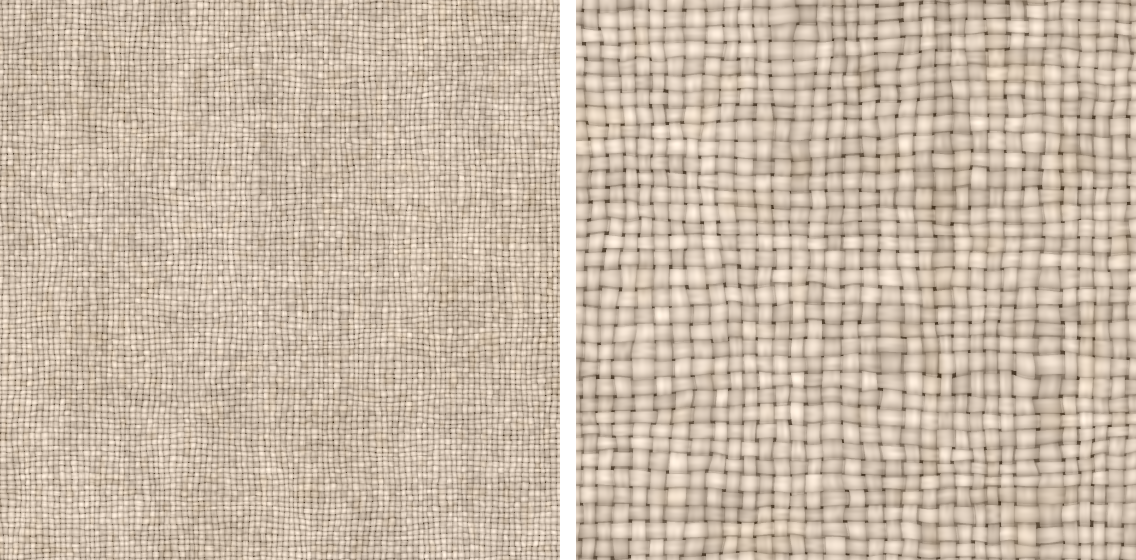
Left, the full canvas; right, a detail of the centre.
Give the GLSL for this texture, as a Shadertoy shader.

```glsl
float hash(vec2 p) {
    vec3 q = fract(p.xyx * 0.1031);
    q += dot(q, q.yzx + 33.33);
    return fract((q.x + q.y) * q.z);
}

float noise(vec2 p) {
    vec2 i = floor(p), f = fract(p);
    f = f * f * (3.0 - 2.0 * f);
    return mix(mix(hash(i), hash(i + vec2(1, 0)), f.x),
               mix(hash(i + vec2(0, 1)), hash(i + vec2(1, 1)), f.x), f.y);
}

// Half width of one yarn, with occasional thick slubs along its length
float yarnWidth(float yarn, float along) {
    float slub = smoothstep(0.72, 0.95, noise(vec2(yarn * 3.0, along * 0.13 + 40.0)));
    return 0.36 + 0.1 * noise(vec2(yarn * 5.0 + 9.0, along * 0.45)) + 0.08 * slub;
}

// Height of a round yarn that rises and dips; negative outside the yarn
float yarnHeight(float across, float along, float width, float side) {
    float r = across / width;
    if (abs(r) > 1.0) return -1.0;
    return 0.5 * sqrt(1.0 - r * r) + 0.5 * side * cos(3.14159 * along);
}

vec3 linen(vec2 uv) {
    // Uneven yarn spacing
    vec2 p = uv * vec2(96.0, 100.0);
    p += vec2(noise(p * vec2(0.35, 0.09)), noise(p * vec2(0.09, 0.35) + 70.0)) * 0.9;
    p += 0.22 * vec2(noise(p * 0.8 + 15.0), noise(p * 0.8 + 95.0));
    vec2 id = floor(p), q = fract(p) - 0.5;

    // Plain weave: the upper yarn alternates like a checkerboard
    float side = mod(id.x + id.y, 2.0) * 2.0 - 1.0;
    float warp = yarnHeight(q.x, q.y, yarnWidth(id.x, p.y), side);
    float weft = yarnHeight(q.y, q.x, yarnWidth(id.y + 300.0, p.x), -side);
    bool warpOnTop = warp > weft;
    float height = max(warp, weft);

    // Yarn tone: roundness, light from the upper left, fibres, single stitches
    float tone = mix(0.57, 0.915, clamp(height, 0.0, 1.0));
    tone += 0.05 * (q.y - q.x);
    vec2 grain = warpOnTop ? vec2(4.5, 1.3) : vec2(1.3, 4.5);
    tone += 0.09 * (noise(p * grain) - 0.5);
    tone += 0.09 * (hash(id + 21.0) - 0.5);

    // Gaps between the yarns
    vec2 corner = floor(p + 0.5);
    if (height < 0.0) tone = mix(0.3, 0.56, hash(corner + 140.0));

    // Streaks along the yarns and soft cloudy patches
    float streak = warpOnTop ? noise(vec2(id.x * 7.0, p.y * 0.07))
                             : noise(vec2(p.x * 0.07, id.y * 7.0 + 50.0));
    float bands = noise(uv * vec2(38.0, 5.0)) + 0.6 * noise(uv * vec2(6.0, 40.0) + 30.0);
    tone += 0.07 * (streak - 0.5) + 0.05 * (bands - 0.8);
    tone += 0.03 * (noise(uv * 7.0 + 11.0) - 0.5);

    // Pinkish beige with scattered tan fibres
    float tan1 = smoothstep(0.62, 0.95, noise(p * vec2(0.55, 0.4) + 200.0));
    float warmth = 0.6 * tan1 + 0.5 * (noise(uv * 5.0 + 60.0) - 0.5);
    return vec3(tone) - vec3(0.0, 0.064, 0.133) - warmth * vec3(0.02, 0.03, 0.055);
}

void mainImage(out vec4 fragColor, in vec2 fragCoord) {
    // Smooth the edges with a 3 by 3 grid of samples per pixel
    vec3 color = vec3(0.0);
    for (int i = 0; i < 9; i++) {
        vec2 offset = (vec2(i % 3, i / 3) - 1.0) / 3.0;
        color += linen((fragCoord + offset) / iResolution.y);
    }
    fragColor = vec4(clamp(color / 9.0, 0.0, 1.0), 1.0);
}
```
